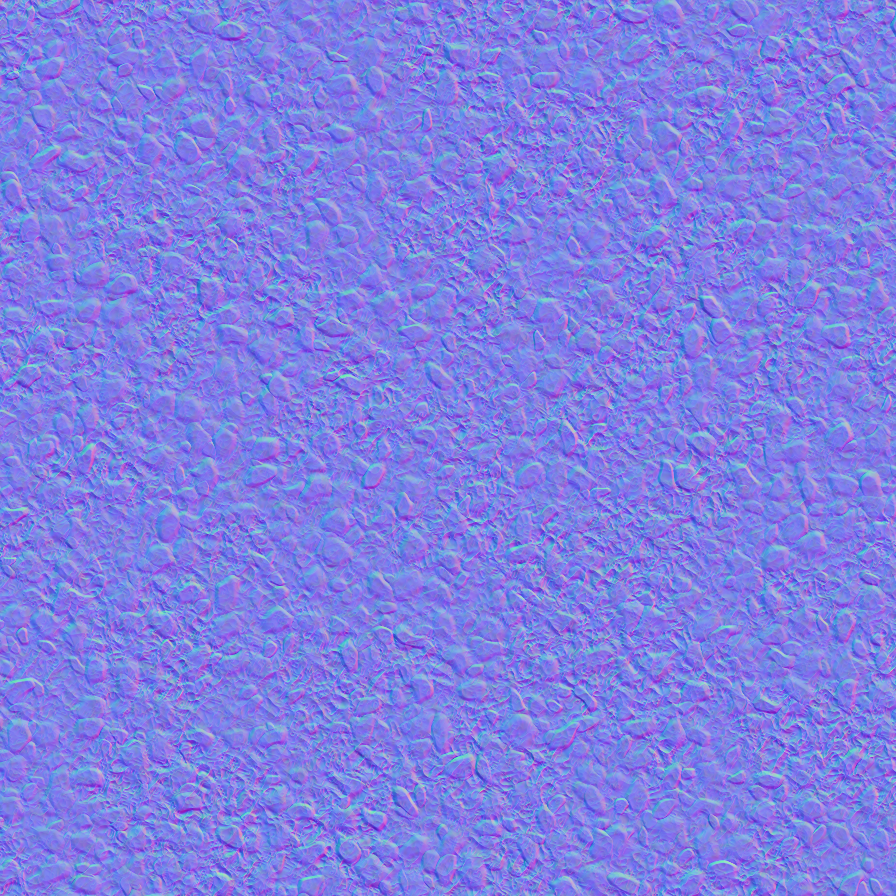
A three.js fragment shader for this texture map:

```glsl
// Tangent-space normal map of angular pebbles bedded in fine, crumbly grit.
varying vec2 vUv;

#define LARGE_CELLS 25.0   // large pebble cells across the canvas
#define SMALL_CELLS 41.0   // small pebble cells across the canvas
#define COVERAGE 0.72      // share of cells that hold a pebble
#define PEBBLE_HEIGHT 0.085 // in cell units
#define GRIT_CELLS 78.0    // coarsest grit octave
#define GRIT_SLOPE 0.36    // steepness of the grit
#define LEAN vec2(0.25, 0.7) // pebbles rise toward the upper right
#define RELIEF vec2(0.68, 0.76) // slope strength across and up
#define SAMPLE_STEP 0.0011 // distance between height samples
#define BLUE_DEPTH vec2(0.89, 0.62) // normal length on smooth and grainy spots

vec2 hash22(vec2 p) {
  vec3 q = fract(vec3(p.xyx) * vec3(0.1031, 0.1030, 0.0973));
  q += dot(q, q.yzx + 33.33);
  return fract((q.xx + q.yz) * q.zy);
}

// Value noise centred on zero.
float valueNoise(vec2 p) {
  vec2 i = floor(p), f = fract(p);
  f = f * f * (3.0 - 2.0 * f);
  float low = mix(hash22(i).x, hash22(i + vec2(1.0, 0.0)).x, f.x);
  float high = mix(hash22(i + vec2(0.0, 1.0)).x, hash22(i + 1.0).x, f.x);
  return mix(low, high, f.y) - 0.5;
}

mat2 rotation(float a) {
  float c = cos(a), s = sin(a);
  return mat2(c, s, -s, c);
}

// One pebble: a stretched pentagon with worn corners and a tilted top.
float pebble(vec2 offset, vec2 id) {
  vec2 shape = hash22(id + 17.3);
  vec2 tilt = LEAN + 1.8 * (hash22(id + 71.9) - 0.5);
  vec2 q = rotation(0.6 + 2.8 * (shape.x - 0.5)) * offset;
  q.y *= 1.0 + 0.8 * shape.y;
  mat2 turn = mat2(0.309, 0.951, -0.951, 0.309);
  vec2 side = vec2(1.0, 0.0);
  float sum = 0.0;
  for (int k = 0; k < 5; k++) {
    float reach = 0.38 + 0.25 * fract(shape.x * 13.7 + shape.y * 7.1 * float(k + 1));
    float d = max(dot(q, side) / reach, 0.0);
    sum += d * d * d * d * d;
    side = turn * side;
  }
  float edge = pow(sum + 0.00001, 0.2);
  float rim = smoothstep(0.0, mix(0.65, 0.4, shape.y), 1.0 - edge);
  float size = mix(0.5, 1.15, fract(shape.x * 5.3 + shape.y));
  return PEBBLE_HEIGHT * size * rim * (1.0 + dot(offset, tilt));
}

// Highest pebble among the neighbouring cells.
float pebbleLayer(vec2 p, float seed) {
  vec2 cell = floor(p);
  float top = 0.0;
  for (int y = -1; y <= 1; y++) {
    for (int x = -1; x <= 1; x++) {
      vec2 id = cell + vec2(float(x), float(y)) + seed;
      if (hash22(id + 5.7).y < COVERAGE) {
        vec2 centre = id - seed + 0.15 + 0.7 * hash22(id);
        top = max(top, pebble(p - centre, id));
      }
    }
  }
  return top;
}

// Creased, rotated octaves whose slopes stay comparable at every scale.
float grit(vec2 p) {
  float sum = 0.0, cells = GRIT_CELLS;
  for (int i = 0; i < 3; i++) {
    p = rotation(0.65) * p + 3.7;
    sum += (0.2 - abs(valueNoise(p * cells))) / cells;
    cells *= 1.9;
  }
  return sum * GRIT_SLOPE;
}

float height(vec2 p) {
  // Warp the outlines so that they look chipped.
  vec2 warp = vec2(valueNoise(p * 65.0 + 9.0), valueNoise(p * 65.0 + 57.0));
  vec2 q = p + 0.008 * warp;
  float large = pebbleLayer(q * LARGE_CELLS, 100.0) / LARGE_CELLS;
  float small = pebbleLayer(q * SMALL_CELLS, 300.0) / SMALL_CELLS;
  float stones = max(large, small);

  // Pebble tops are smoother than the ground, which is rough in patches.
  float patches = smoothstep(-0.25, 0.25, valueNoise(p * 15.0 + 40.0));
  float roughness = mix(0.75, 1.45, patches);
  roughness *= mix(1.0, 0.5, smoothstep(0.0003, 0.0025, stones));
  return stones + roughness * grit(p + 0.004 * warp.yx);
}

void main() {
  float here = height(vUv);
  float right = height(vUv + vec2(SAMPLE_STEP, 0.0));
  float above = height(vUv + vec2(0.0, SAMPLE_STEP));
  vec2 slope = RELIEF * vec2(right - here, above - here) / SAMPLE_STEP;
  vec3 normal = normalize(vec3(-slope, 1.0));
  float grain = valueNoise(vUv * 230.0 + 13.0) + 0.5;
  normal.z *= mix(BLUE_DEPTH.x, BLUE_DEPTH.y, grain * grain);
  gl_FragColor = vec4(0.5 + 0.5 * normal, 1.0);
}
```
